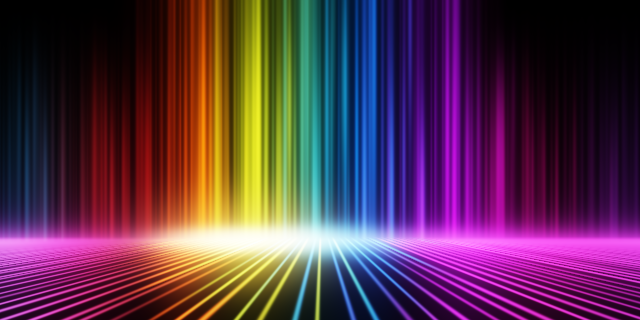
Give the GLSL for this background, as a WebGL 1 fragment shader.

```glsl
precision highp float;

uniform vec2 u_resolution;

const float HORIZON = 0.25;

float hash(float n) {
  return fract(sin(n * 12.9898 + 4.1) * 4375.85);
}

float bell(float x, float center, float width) {
  float t = (x - center) / width;
  return exp(-t * t);
}

// Rainbow running from left to right, dark at both ends
vec3 spectrum(float x) {
  vec3 c = vec3(0.38, 0.03, 0.03) * bell(x, 0.20, 0.10);
  c += vec3(0.90, 0.24, 0.00) * bell(x, 0.31, 0.045);
  c += vec3(0.66, 0.74, 0.06) * bell(x, 0.405, 0.06);
  c += vec3(0.04, 0.38, 0.33) * bell(x, 0.485, 0.045);
  c += vec3(0.02, 0.32, 0.80) * bell(x, 0.565, 0.055);
  c += vec3(0.40, 0.03, 0.62) * bell(x, 0.69, 0.075);
  c += vec3(0.26, 0.01, 0.13) * bell(x, 0.81, 0.09);
  c += vec3(0.02, 0.13, 0.20) * bell(x, 0.04, 0.08);
  return c + vec3(0.08, 0.02, 0.12) * bell(x, 0.97, 0.07);
}

// One layer of vertical light streaks, one per jittered cell
vec3 streaks(vec2 uv, float count, float seed) {
  vec3 sum = vec3(0.0);
  float cell = floor(uv.x * count);
  for (int i = -1; i <= 1; i++) {
    float id = cell + float(i);
    float h = hash(id + seed);
    float k = hash(id * 1.7 + seed + 31.0);
    float center = (id + 0.2 + 0.6 * h) / count;
    float width = mix(0.1, 0.32, k) / count + 0.4 / u_resolution.x;
    float reach = bell(uv.y, mix(0.25, 0.95, hash(id + seed + 57.0)), mix(0.25, 0.7, h));
    float power = mix(0.25, 1.3, k * k) * (0.2 + reach);
    sum += spectrum(center + (h - 0.5) * 0.06) * power * bell(uv.x, center, width);
  }
  return sum;
}

vec3 wall(vec2 uv) {
  vec3 c = spectrum(uv.x) * 0.3;
  c += streaks(uv, 24.0, 3.0) * 0.55;
  c += streaks(uv, 58.0, 19.0) * 0.8;
  c += streaks(uv, 105.0, 47.0) * 0.75;
  // The sides sink into black towards the top
  float middle = smoothstep(0.17, 0.31, uv.x) * (1.0 - smoothstep(0.66, 0.80, uv.x));
  float low = 1.0 - smoothstep(0.25, 1.0, uv.y);
  return c * mix(low * 1.15, 0.7 + 0.5 * low, middle);
}

vec3 floorColor(float x) {
  float sides = 1.0 - smoothstep(0.02, 0.24, x) + smoothstep(0.60, 0.76, x);
  return spectrum(0.5 + (x - 0.5) * 0.9) + vec3(0.60, 0.06, 0.52) * sides;
}

// Rays spreading over the floor from a point above the horizon
vec3 ground(vec2 uv, float aspect) {
  float depth = max(0.325 - uv.y, 0.04);
  float ray = (uv.x - 0.502) * aspect / depth;
  float pixel = sqrt(1.0 + ray * ray) / (depth * u_resolution.y);
  float id = floor(ray / 0.28 + 0.5);
  float h = hash(id + 7.0);
  float thin = mix(0.012, 0.03, hash(id + 83.0));
  float width = thin + 0.55 * pixel;
  float line = bell(ray, (id + (h - 0.5) * 0.45) * 0.28, width);
  line *= mix(0.5, 1.0, thin / width) * mix(0.6, 1.5, hash(id + 29.0));
  line = mix(line, 0.35, smoothstep(0.07, 0.2, width));

  float below = max(HORIZON - uv.y, 0.0);
  vec3 tint = floorColor(uv.x);
  vec3 lineTint = floorColor(uv.x + (h - 0.5) * 0.26 * bell(uv.x, 0.5, 0.2)) + 0.08;
  vec3 c = tint * (0.08 + 0.85 * exp(-below * 13.0));
  return c + lineTint * line * (1.1 + exp(-below * 10.0));
}

// Bright seam where wall and floor meet
vec3 horizonGlow(vec2 uv) {
  float d = uv.y - HORIZON;
  float seam = exp(-abs(d) * 34.0);
  vec3 c = (floorColor(uv.x) * 0.8 + vec3(0.16, 0.10, 0.24)) * seam;
  c += vec3(0.85, 0.62, 0.16) * bell(uv.x, 0.375, 0.12) * bell(d, 0.0, 0.13) * 0.75;
  c += vec3(1.0, 0.95, 0.75) * bell(uv.x, 0.38, 0.10) * bell(d, 0.0, 0.035) * 1.5;
  c += vec3(0.25, 0.75, 0.85) * bell(uv.x, 0.515, 0.07) * bell(d, 0.0, 0.045);
  c += vec3(0.55, 0.30, 0.80) * bell(uv.x, 0.66, 0.12) * bell(d, 0.0, 0.035) * 0.6;
  return c + vec3(0.14, 0.02, 0.16) * exp(-abs(d) * 9.0);
}

void main() {
  vec2 uv = gl_FragCoord.xy / u_resolution;
  float aspect = u_resolution.x / u_resolution.y;
  float above = smoothstep(HORIZON - 0.012, HORIZON + 0.012, uv.y);
  vec3 color = mix(ground(uv, aspect), wall(uv), above) + horizonGlow(uv);

  // Soft highlight roll-off with a little added contrast
  color = 1.0 - exp(-1.6 * color);
  color = mix(color, color * color * (3.0 - 2.0 * color), 0.4);
  gl_FragColor = vec4(color, 1.0);
}
```
